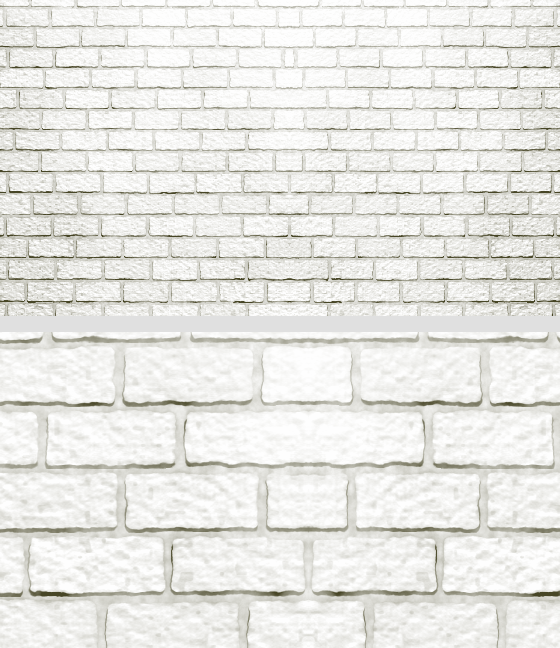
Top, the full canvas; bottom, a detail of the centre.
This texture is drawn by a Shadertoy shader. Its source:

```glsl
// A whitewashed brick wall, mirrored about a vertical axis just right of centre.
// Courses widen slightly downward; each brick is a rough rounded box with noise
// relief, pale mortar, a shadow under its lower edge and grime towards the sides.

#define AXIS 0.517         // mirror axis, fraction of the width
#define HALF_SPAN 0.919    // axis to side, in canvas heights
#define COURSE_TOP 0.0231  // first full bed joint below the top
#define COURSE_HEIGHT 0.0632
#define COURSE_GROWTH 0.000255
#define BRICK_PITCH 0.1435
#define PITCH_GROWTH 0.00062
#define JOINT_HALF 0.0036
#define CORNER 0.006
#define RELIEF 0.50
#define SHADOW_DROP 0.0042
#define GAP_DEPTH 1.35

// Half width of the central brick of each course, in brick pitches
const float BOND[16] = float[16](
    0.73, 0.27, 0.58, 0.14, 0.33, 0.88, 0.36, 0.91,
    0.33, 0.00, 0.46, 0.00, 0.51, 0.90, 0.49, 0.88);

float hash(vec2 p) {
    return fract(sin(dot(p, vec2(127.1, 311.7))) * 43758.55);
}

float noise(vec2 p) {
    vec2 i = floor(p), f = fract(p);
    f = f * f * (3.0 - 2.0 * f);
    return mix(mix(hash(i), hash(i + vec2(1, 0)), f.x),
               mix(hash(i + vec2(0, 1)), hash(i + vec2(1, 1)), f.x), f.y);
}

float fbm(vec2 p) {
    float sum = 0.0, amp = 0.5;
    for (int i = 0; i < 4; i++) {
        sum += amp * noise(p);
        p = p * 2.03 + 17.3;
        amp *= 0.55;
    }
    return sum;
}

float roundedBox(vec2 p, vec2 halfSize, float radius) {
    radius = min(radius, min(halfSize.x, halfSize.y));
    vec2 q = abs(p) - halfSize + radius;
    return length(max(q, 0.0)) + min(max(q.x, q.y), 0.0) - radius;
}

void mainImage(out vec4 fragColor, in vec2 fragCoord) {
    vec2 uv = fragCoord / iResolution.xy;
    float soft = max(0.5 / iResolution.y, 0.0010);

    // Mirrored wall coordinates in canvas heights, y downward
    float side = uv.x < AXIS ? (AXIS - uv.x) / AXIS : (uv.x - AXIS) / (1.0 - AXIS);
    vec2 wall = vec2(side * HALF_SPAN, 1.0 - uv.y);

    // Slight waviness of the joints
    vec2 bent = wall;
    bent.y += 0.003 * (noise(wall * vec2(9.0, 12.0)) - 0.5);

    // Course: invert the quadratic spacing of the bed joints
    float disc = COURSE_HEIGHT * COURSE_HEIGHT
               + 4.0 * COURSE_GROWTH * (bent.y - COURSE_TOP);
    float j = (sqrt(disc) - COURSE_HEIGHT) / (2.0 * COURSE_GROWTH);
    float course = floor(j) + 1.0;
    float height = COURSE_HEIGHT + 2.0 * COURSE_GROWTH * j;

    // Brick within the course; index 0 straddles the axis
    float pitch = BRICK_PITCH + PITCH_GROWTH * course;
    float start = BOND[clamp(int(course), 0, 15)] * pitch;
    float index = max(floor((bent.x - start) / pitch) + 1.0, 0.0);
    float center = index < 0.5 ? 0.0 : start + (index - 0.5) * pitch;
    float halfWidth = index < 0.5 ? start : 0.5 * pitch;
    vec2 local = vec2(bent.x - center, (fract(j) - 0.5) * height);
    vec2 halfSize = vec2(halfWidth, 0.5 * height) - JOINT_HALF;
    vec2 id = vec2(index, course);
    halfSize -= 0.0022 * vec2(hash(id + 3.1), hash(id + 7.7));

    // Rough outline, face coverage and the shadow below it
    float rough = 0.007 * (fbm(wall * 60.0) - 0.5);
    float edge = roundedBox(local, halfSize, CORNER) + rough;
    float dropped = roundedBox(local - vec2(0.0008, SHADOW_DROP), halfSize, CORNER) + rough;
    float face = 1.0 - smoothstep(-soft, soft, edge);
    float shadow = (1.0 - smoothstep(-soft, soft, dropped)) * (1.0 - face);
    float crease = exp(-abs(edge) / 0.0017);

    // Grime grows downward and towards the sides
    float dirt = 0.02 + 0.6 * smoothstep(0.0, 0.95, wall.y) + 0.55 * side * side * side;
    dirt = clamp(dirt + 0.35 * (noise(wall * 7.0) - 0.5), 0.0, 1.0);

    // Painted face: brick tint, relief lit from above, pits and scratches
    vec2 grain = vec2(75.0, 115.0);
    float bump = fbm(wall * grain) - fbm((wall + vec2(0.0018, 0.0035)) * grain);
    float pits = smoothstep(0.70, 0.92, noise(wall * vec2(120.0, 170.0) + 40.0));
    float faceDark = mix(0.008, 0.085, dirt) + 0.045 * (hash(id) - 0.5) * (0.3 + dirt)
                   + RELIEF * bump * (0.2 + 0.6 * dirt) + 0.15 * pits * dirt;

    // Mortar with patchy dark gaps
    float patchy = noise(wall * vec2(30.0, 44.0) + 9.0);
    float mortarDark = 0.075 + 0.12 * dirt + 0.20 * (fbm(wall * 120.0) - 0.5);
    float gap = (0.13 + 0.45 * dirt * patchy) * shadow
              + 0.12 * (0.35 + dirt) * patchy * crease
              + 0.40 * dirt * smoothstep(0.70, 0.92, patchy) * shadow;

    // Darkness to a slightly warm grey
    float dark = clamp(mix(mortarDark, faceDark, face) + GAP_DEPTH * gap, 0.004, 0.72);
    fragColor = vec4(1.0 - dark * vec3(1.0, 1.01, 1.18), 1.0);
}
```
